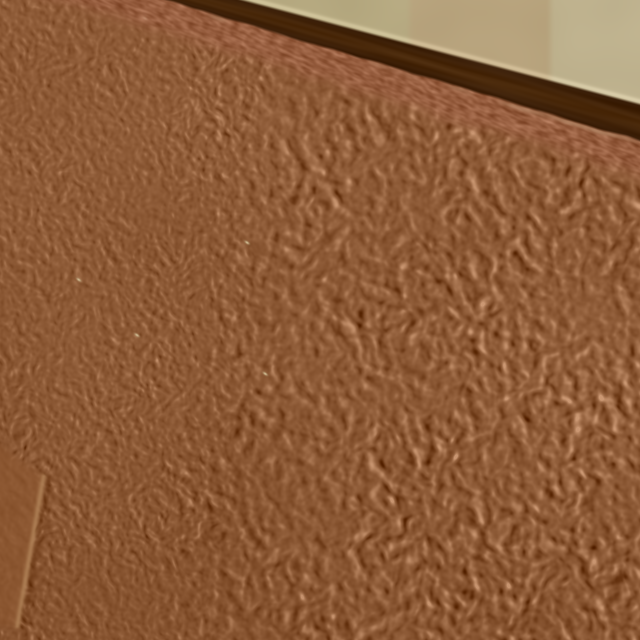
Reproduce this texture procedurally as a Shadertoy shader.

```glsl
vec2 hash2(vec2 cell) {
    vec3 q = fract(cell.xyx * vec3(0.1031, 0.1030, 0.0973));
    q += dot(q, q.yzx + 33.33);
    return fract((q.xx + q.yz) * q.zy);
}

float cornerSlope(vec2 cell, vec2 offset) {
    float angle = 6.2832 * hash2(cell + 200.0).x;
    return dot(vec2(cos(angle), sin(angle)), offset);
}

float gradientNoise(vec2 p) {
    vec2 i = floor(p), f = fract(p);
    vec2 w = f * f * f * (f * (f * 6.0 - 15.0) + 10.0);
    vec2 e = vec2(1.0, 0.0);
    float low = mix(cornerSlope(i, f), cornerSlope(i + e, f - e), w.x);
    float high = mix(cornerSlope(i + e.yx, f - e.yx), cornerSlope(i + 1.0, f - 1.0), w.x);
    return mix(low, high, w.y);
}

vec2 rotate(vec2 p, float angle) {
    float c = cos(angle), s = sin(angle);
    return vec2(c * p.x + s * p.y, c * p.y - s * p.x);
}

float plasterHeight(vec2 p) {
    return gradientNoise(p) + 0.42 * gradientNoise(rotate(p, 0.5) * 1.8 + 17.0);
}

// Side-lit relief: slope of the plaster across its slanted grain
float relief(vec2 uv, float frequency, float angle) {
    vec2 bend = vec2(gradientNoise(uv * 31.0), gradientNoise(uv * 31.0 + 40.0));
    vec2 p = rotate(uv + 0.006 * bend, angle) * frequency * vec2(1.0, 0.78);
    vec2 lightStep = vec2(0.22, 0.0);
    return plasterHeight(p - lightStep) - plasterHeight(p + lightStep);
}

// Patches of left-leaning strokes broken by right-leaning ones
float crossedRelief(vec2 uv, float frequency, float rightShare) {
    float mask = smoothstep(-0.1, 0.1, gradientNoise(uv * 15.0 + 60.0) + rightShare - 0.3);
    return mix(relief(uv, frequency, 0.42), relief(uv + 5.0, frequency, -0.45), mask);
}

float above(float distanceToEdge, float blur) {
    return smoothstep(-blur, blur, distanceToEdge);
}

float line(float d, float width) {
    return exp(-d * d / (width * width));
}

float segmentDistance(vec2 p, vec2 a, vec2 b) {
    vec2 ab = b - a;
    return length(p - a - ab * clamp(dot(p - a, ab) / dot(ab, ab), 0.0, 1.0));
}

// Sparse bright flecks, one candidate per cell
float glints(vec2 uv, float cells) {
    vec2 cell = floor(uv * cells);
    vec2 seed = hash2(cell + 71.0);
    vec2 offset = rotate(fract(uv * cells) - 0.25 - 0.5 * seed, -0.6);
    return step(0.95, hash2(cell + 9.0).y) * exp(-dot(offset * offset, vec2(150.0, 600.0)));
}

vec3 wall(vec2 uv) {
    float nearness = smoothstep(0.0, 0.9, uv.x + 0.12 * (0.5 - uv.y));
    float fine = crossedRelief(uv, 84.0, 0.05);
    float coarse = crossedRelief(uv + 3.0, 56.0, 0.17);
    float blend = smoothstep(0.1, 0.6, nearness);
    float bumps = mix(fine, coarse, blend) / length(vec2(1.0 - blend, blend));
    // Flatten faint slopes so that separate pits and crests stand out
    bumps *= 0.72 + 0.9 * abs(bumps);
    float patches = 1.0 + 0.7 * gradientNoise(uv * 7.0);
    float tone = mix(0.085, 0.195, nearness) * patches * bumps;
    tone *= mix(0.95, 1.15, above(tone, 0.05));
    tone += 0.035 * gradientNoise(uv * 135.0) + 0.02 * gradientNoise(uv * 4.0 + 8.0);
    vec3 clay = mix(vec3(0.525, 0.325, 0.185), vec3(0.56, 0.36, 0.22), above(uv.y + 0.5 * uv.x - 0.5, 0.6));
    return clay + clamp(tone, -0.28, 0.24) * vec3(1.0, 1.0, 0.98);
}

// Smooth plate with a raised, lit rim
vec3 addPlate(vec3 color, vec2 uv) {
    vec2 top = vec2(0.068, 0.255), bottom = vec2(0.027, 0.022);
    float rimX = mix(bottom.x, top.x, (uv.y - bottom.y) / (top.y - bottom.y));
    float lid = 0.303 - 0.7 * uv.x;
    float inside = above(rimX - uv.x, 0.003) * above(lid - uv.y, 0.012) * above(uv.y - bottom.y, 0.008);
    float streaks = gradientNoise(rotate(uv, 0.75) * vec2(100.0, 25.0));
    color = mix(color, vec3(0.55, 0.34, 0.19) + 0.04 * streaks, 0.75 * inside);
    color -= 0.07 * line(segmentDistance(uv, top + vec2(0.009, 0.0), bottom + vec2(0.009, 0.0)), 0.006);
    return mix(color, vec3(0.70, 0.52, 0.35), 0.75 * line(segmentDistance(uv, top, bottom), 0.0045));
}

// Reddish band brushed along the upper border
vec3 brushedBand(vec2 uv) {
    vec2 along = rotate(uv, -0.42);
    float brush = gradientNoise(along * vec2(45.0, 130.0)) + 0.7 * gradientNoise(along * vec2(80.0, 210.0));
    return vec3(0.60, 0.37, 0.255) + 0.16 * brush;
}

vec3 darkTrim(vec2 uv, float height) {
    float streaks = gradientNoise(rotate(uv, -0.28) * vec2(5.0, 130.0));
    vec3 wood = mix(vec3(0.20, 0.095, 0.015), vec3(0.29, 0.16, 0.04), line(height - 0.5, 0.35));
    return wood + 0.05 * streaks;
}

vec3 paleTiles(vec2 uv) {
    float middle = above(uv.x - 0.64, 0.008) * above(0.86 - uv.x, 0.008);
    vec3 tile = mix(vec3(0.71, 0.66, 0.50), vec3(0.75, 0.70, 0.56), above(uv.x - 0.75, 0.2));
    return mix(tile, vec3(0.72, 0.64, 0.49), middle) + 0.02 * gradientNoise(uv * 12.0);
}

void mainImage(out vec4 fragColor, in vec2 fragCoord) {
    vec2 uv = fragCoord / iResolution.xy;
    float wobble = gradientNoise(uv * 24.0);
    float bandEdge = uv.y - 1.0 + 0.30 * (uv.x - 0.09) + 0.012 * wobble;
    float trimEdge = uv.y - 1.0 + 0.297 * (uv.x - 0.26) + 0.003 * wobble;
    float tileEdge = uv.y - 1.0 + 0.262 * (uv.x - 0.378);

    vec3 color = addPlate(wall(uv), uv);
    float fleckArea = above(0.5 - uv.x, 0.08) * above(uv.y - 0.3, 0.05);
    color = mix(color, vec3(0.80, 0.72, 0.56), fleckArea * glints(uv, 20.0));

    // Border layers, from the wall upwards
    color = mix(color, brushedBand(uv), 0.8 * above(bandEdge, 0.018));
    float chipped = smoothstep(0.0, 0.3, gradientNoise(uv * 13.0 + 5.0));
    color = mix(color, vec3(0.70, 0.53, 0.40), 0.7 * chipped * line(trimEdge + 0.004, 0.004));
    color = mix(color, darkTrim(uv, trimEdge / max(trimEdge - tileEdge, 0.01)), above(trimEdge, 0.003));
    color = mix(color, paleTiles(uv), above(tileEdge, 0.003));
    color += 0.10 * line(tileEdge - 0.005, 0.004);
    fragColor = vec4(clamp(color, 0.0, 1.0), 1.0);
}
```
